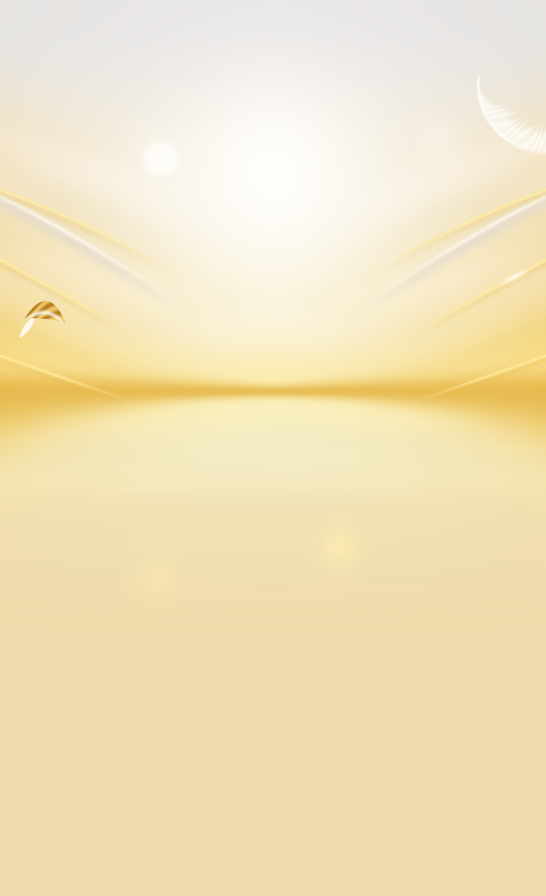
Give the GLSL for this background, as a Shadertoy shader.

```glsl
// A golden horizon under a pale sun, with mirrored light ribbons and feathers.
// Colour ramps form sky and floor; Gaussian falloffs give the glows, curved
// distances the ribbons, and layered sines the soft clouds and barbs.

const vec3 WHITE = vec3(1.0, 0.995, 0.98);
const vec3 GOLD = vec3(0.90, 0.72, 0.29);
const vec3 PALE_GOLD = vec3(1.0, 0.93, 0.62);
const vec3 SILVER = vec3(0.89, 0.86, 0.81);
const vec3 SAND = vec3(0.942, 0.852, 0.665);
const float HORIZON = 0.437;

float gauss(float d, float width) {
    return exp(-d * d / (width * width));
}

// Four colours spread over the stops s.x .. s.w
vec3 ramp(float t, vec4 s, vec3 a, vec3 b, vec3 c, vec3 d) {
    vec3 col = mix(a, b, smoothstep(s.x, s.y, t));
    col = mix(col, c, smoothstep(s.y, s.z, t));
    return mix(col, d, smoothstep(s.z, s.w, t));
}

// Layered sines, roughly -1 .. 1
float waves(vec2 p) {
    float sum = 0.0, amp = 0.55;
    for (int i = 0; i < 4; i++) {
        sum += amp * sin(p.x + 1.4 * sin(p.y + float(i)));
        p = mat2(1.6, 0.5, -0.5, 1.6) * p + 2.1;
        amp *= 0.5;
    }
    return sum;
}

vec3 skyColor(float t, float side) {
    vec3 middle = ramp(t, vec4(0.0, 0.20, 0.35, 0.43), vec3(0.91, 0.902, 0.90),
        vec3(0.975, 0.955, 0.92), vec3(0.975, 0.945, 0.84), vec3(0.98, 0.92, 0.67));
    vec3 edge = ramp(t, vec4(0.03, 0.18, 0.29, 0.41), vec3(0.905, 0.895, 0.885),
        vec3(0.95, 0.893, 0.77), vec3(0.95, 0.872, 0.67), vec3(0.97, 0.855, 0.50));
    return mix(middle, edge, pow(side, 1.3));
}

vec3 floorColor(float t, float side) {
    vec3 middle = ramp(t, vec4(0.44, 0.50, 0.60, 0.72), vec3(0.98, 0.94, 0.73),
        vec3(0.957, 0.925, 0.77), vec3(0.943, 0.878, 0.70), SAND);
    vec3 edge = ramp(t, vec4(0.46, 0.53, 0.61, 0.71), vec3(0.96, 0.87, 0.58),
        vec3(0.957, 0.89, 0.68), vec3(0.943, 0.866, 0.685), SAND);
    return mix(middle, edge, side * side);
}

// Signed distance to the curve t = k.x + k.y m + k.z m^2; positive is below
float curveDist(float m, float t, vec3 k) {
    float slope = k.y + 2.0 * k.z * m;
    return (t - k.x - k.y * m - k.z * m * m) / sqrt(1.0 + slope * slope);
}

// Thin bright thread that fades out at distance reach from the side
vec3 thread(vec3 col, float m, float t, vec3 k, float reach) {
    float d = curveDist(m, t, k);
    float fade = 1.0 - smoothstep(reach * 0.3, reach, m);
    col = mix(col, GOLD, 0.22 * fade * gauss(d - 0.004, 0.004));
    return mix(col, PALE_GOLD, 0.85 * fade * gauss(d, 0.0016));
}

// Pointed leaf along x, with half length and half width in size
float leafMask(vec2 p, vec2 size, float soft) {
    float x = p.x / size.x;
    float halfWidth = size.y * max(1.0 - x * x, 0.0);
    return smoothstep(soft, -soft, abs(p.y) - halfWidth) * step(abs(x), 1.0);
}

vec2 turn(vec2 p, float a) {
    return vec2(cos(a) * p.x + sin(a) * p.y, cos(a) * p.y - sin(a) * p.x);
}

// White feather bent around a circle, with vanes inside the quill
vec3 bentFeather(vec3 col, vec2 p, float radius) {
    float angle = atan(p.y, -p.x);
    float inner = radius - length(p);
    float barbs = sin(angle * 48.0 - inner * 300.0 + 2.0 * sin(angle * 13.0));
    float width = 0.032 * smoothstep(0.02, 0.65, angle) * (0.88 + 0.12 * barbs);
    float span = smoothstep(0.0, 0.2, angle) * (1.0 - smoothstep(1.5, 2.0, angle));
    float vane = smoothstep(-0.005, 0.002, inner) * (1.0 - smoothstep(width * 0.5, width + 0.002, inner));
    col = mix(col, WHITE, span * vane * (0.68 + 0.14 * barbs));
    float quill = gauss(inner, 0.0014) * smoothstep(-0.15, -0.08, angle) * (1.0 - smoothstep(0.8, 1.5, angle));
    return mix(col, WHITE, 0.9 * quill);
}

// Gilded leaf with a white quill
vec3 goldFeather(vec3 col, vec2 p, float soft) {
    col = mix(col, WHITE, 0.85 * leafMask(turn(p - vec2(-0.020, 0.013), -0.95), vec2(0.015, 0.0035), soft));
    vec2 q = turn(p, 0.1);
    q.y += 0.006 - 22.0 * q.x * q.x;
    float stripe = 0.5 + 0.5 * sin(q.x * 420.0 + q.y * 500.0);
    vec3 gilt = mix(vec3(0.70, 0.49, 0.12), vec3(0.94, 0.78, 0.40), stripe);
    gilt = mix(gilt, WHITE, 0.75 * gauss(q.y - 0.003, 0.0025));
    return mix(col, gilt, leafMask(q, vec2(0.023, 0.010), soft));
}

void mainImage(out vec4 fragColor, in vec2 fragCoord) {
    // Height is one unit; t runs downward, m inward from the nearer side
    float aspect = iResolution.x / iResolution.y;
    vec2 p = vec2(fragCoord.x, iResolution.y - fragCoord.y) / iResolution.y;
    float t = p.y, m = min(p.x, aspect - p.x);
    float side = clamp(1.0 - 2.0 * m / aspect, 0.0, 1.0);
    float soft = 0.7 / iResolution.y;

    // Sky with slanted clouds and the sun
    vec3 sky = skyColor(t - 0.05 * (1.0 - side) * side, side);
    float cloud = waves(vec2((t - 0.42 * m) * 48.0, m * 7.0));
    sky += vec3(0.018, 0.025, 0.055) * cloud * side * smoothstep(0.10, 0.22, t);
    float sun = length(p - vec2(0.5 * aspect, 0.195));
    sky = mix(sky, WHITE, 0.75 * gauss(sun, 0.10) + 0.2 * gauss(sun, 0.2));

    // Mirrored ribbons and threads
    float ribbon = curveDist(m, t, vec3(0.226, 0.50, 0.50));
    float ribbonFade = 1.0 - smoothstep(0.06, 0.24, m);
    sky = mix(sky, SILVER, 0.75 * ribbonFade * gauss(ribbon, 0.007));
    sky = mix(sky, WHITE, 0.65 * ribbonFade * gauss(ribbon + 0.006, 0.0025));
    sky = thread(sky, m, t, vec3(0.212, 0.36, 0.60), 0.22);
    sky = thread(sky, m, t, vec3(0.290, 0.53, 0.20), 0.17);

    // Floor and the golden band that widens toward the sides
    vec3 ground = floorColor(t, side) + 0.006 * waves(vec2(t * 95.0, p.x * 5.0)) * (1.0 - smoothstep(0.5, 0.72, t));
    vec3 col = mix(sky, ground, smoothstep(-0.004, 0.006, t - HORIZON));
    float bandWidth = t < HORIZON ? 0.007 + 0.016 * side : 0.007 + 0.037 * side * side;
    col = mix(col, GOLD, 0.9 * gauss(t - HORIZON, bandWidth));
    col = thread(col, m, t, vec3(0.397, 0.36, -0.10), 0.16);

    // Orb, glint and faint lights
    float orb = length(p - vec2(0.294 * aspect, 0.177));
    col = mix(col, WHITE, 0.65 * (1.0 - smoothstep(0.014, 0.025, orb)) + 0.2 * gauss(orb, 0.04));
    vec2 glint = turn(p - vec2(0.943 * aspect, 0.309), -0.49);
    col = mix(col, WHITE, 0.8 * gauss(glint.x, 0.014) * gauss(glint.y, 0.003));
    col = mix(col, PALE_GOLD + 0.05, 0.35 * gauss(length(p - vec2(0.621 * aspect, 0.610)), 0.022));
    col = mix(col, PALE_GOLD + 0.05, 0.22 * gauss(length(p - vec2(0.290 * aspect, 0.646)), 0.022));
    col = mix(col, WHITE, 0.25 * gauss(length(p - vec2(0.804 * aspect, 0.154)), 0.025));

    // Feathers
    col = bentFeather(col, p - vec2(aspect, 0.094), 0.0755);
    col = goldFeather(col, p - vec2(0.083 * aspect, 0.352), soft);
    fragColor = vec4(clamp(col, 0.0, 1.0), 1.0);
}
```
